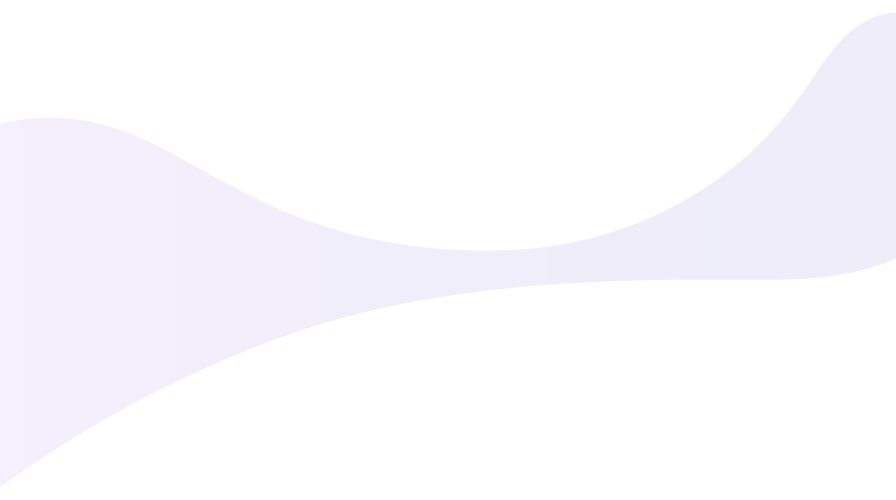
A WebGL 1 fragment shader for this background:

```glsl
precision highp float;
// A pale lavender ribbon that narrows and swells across a white background.

#define ASPECT 0.5586
#define PAPER vec3(1.0)
#define BLUSH vec3(0.967, 0.937, 0.992)
#define LILAC vec3(0.953, 0.936, 0.991)
#define MIST vec3(0.933, 0.929, 0.977)
#define BLUSH_WIDTH 0.07

uniform vec2 u_resolution;

// Cubic through two knots, each holding (x, height, slope)
float span(float x, vec3 a, vec3 b) {
  float w = b.x - a.x;
  float t = (x - a.x) / w;
  float s = 1.0 - t;
  return s * s * ((1.0 + 2.0 * t) * a.y + t * w * a.z)
       + t * t * ((1.0 + 2.0 * s) * b.y - s * w * b.z);
}

float upperEdge(float x) {
  vec3 crest = vec3(0.0586, 0.4271, 0.0);
  vec3 shoulder = vec3(0.1953, 0.3854, -0.56);
  vec3 descent = vec3(0.3255, 0.3190, -0.40);
  vec3 valley = vec3(0.5430, 0.2786, 0.0);
  vec3 climb = vec3(0.7812, 0.3451, 0.63);
  vec3 steep = vec3(0.9115, 0.4779, 1.55);
  if (x < crest.x) return span(x, vec3(0.0, 0.4206, 0.22), crest);
  if (x < shoulder.x) return span(x, crest, shoulder);
  if (x < descent.x) return span(x, shoulder, descent);
  if (x < valley.x) return span(x, descent, valley);
  if (x < climb.x) return span(x, valley, climb);
  if (x < steep.x) return span(x, climb, steep);
  return span(x, steep, vec3(1.0, 0.5443, 0.0));
}

float lowerEdge(float x) {
  vec3 rise = vec3(0.1953, 0.1315, 0.48);
  vec3 easing = vec3(0.3906, 0.2057, 0.26);
  vec3 crown = vec3(0.5859, 0.2383, 0.09);
  vec3 flatStart = vec3(0.7812, 0.2461, 0.0);
  vec3 flatEnd = vec3(0.8594, 0.2461, 0.0);
  if (x < rise.x) return span(x, vec3(0.0, 0.0143, 0.72), rise);
  if (x < easing.x) return span(x, rise, easing);
  if (x < crown.x) return span(x, easing, crown);
  if (x < flatStart.x) return span(x, crown, flatStart);
  if (x < flatEnd.x) return span(x, flatStart, flatEnd);
  return span(x, flatEnd, vec3(1.0, 0.2695, 0.42));
}

// Pixel coverage from a signed height above an edge and the edge's slope
float coverage(float height, float slope, float pixel) {
  return clamp(0.5 + height / (pixel * sqrt(1.0 + slope * slope)), 0.0, 1.0);
}

void main() {
  // Canvas width is one unit
  vec2 p = gl_FragCoord.xy / u_resolution * vec2(1.0, ASPECT);
  float pixel = 1.0 / u_resolution.x;

  // Ribbon between the two edges
  float top = upperEdge(p.x);
  float bottom = lowerEdge(p.x);
  float topSlope = (upperEdge(p.x + pixel) - top) / pixel;
  float bottomSlope = (lowerEdge(p.x + pixel) - bottom) / pixel;
  float ribbon = coverage(top - p.y, topSlope, pixel)
               * coverage(p.y - bottom, bottomSlope, pixel);

  // Horizontal tint with a pink blush at the left end
  vec3 tint = mix(LILAC, MIST, smoothstep(0.0, 1.0, p.x));
  tint = mix(BLUSH, tint, smoothstep(0.0, BLUSH_WIDTH, p.x));

  gl_FragColor = vec4(mix(PAPER, tint, ribbon), 1.0);
}
```
